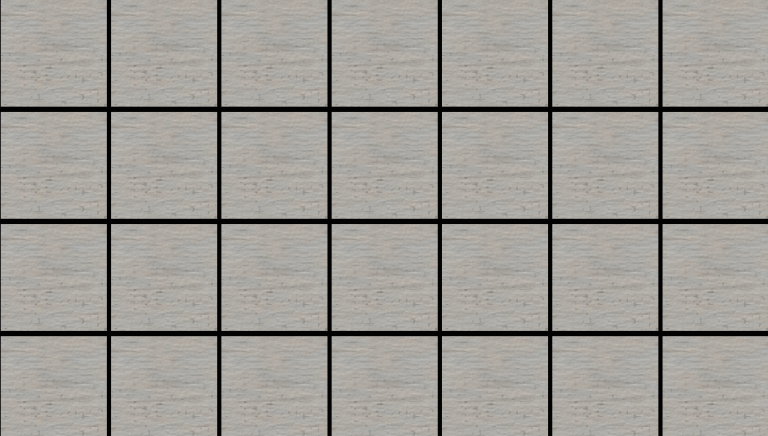
Reproduce this texture procedurally as a Shadertoy shader.

```glsl
// Grid of identical brushed concrete slabs separated by black joints.

float hash(vec2 p) {
    p = fract(p * vec2(0.1031, 0.1137));
    p += dot(p, p.yx + 33.33);
    return fract((p.x + p.y) * p.x * 17.0);
}

float noise(vec2 p) {
    vec2 i = floor(p), f = fract(p);
    f = f * f * (3.0 - 2.0 * f);
    return mix(mix(hash(i), hash(i + vec2(1, 0)), f.x),
               mix(hash(i + vec2(0, 1)), hash(i + vec2(1, 1)), f.x), f.y);
}

// Surface height: long brush strokes, short ridges and grain
float relief(vec2 p) {
    p.y += 0.012 * noise(p * 5.0);
    float strokes = noise(p * vec2(4.0, 44.0) + 7.0);
    float ridges = noise(p * vec2(17.0, 62.0) + 31.0);
    float grain = noise(p * vec2(56.0, 72.0) + 83.0);
    return 0.4 * strokes + 0.35 * ridges + 0.25 * grain;
}

vec3 concrete(vec2 p) {
    vec3 color = vec3(0.682, 0.670, 0.648);

    // Raking light over the relief, plus its overall tone
    float height = relief(p);
    float slope = height - relief(p + vec2(-0.006, 0.012));
    color += 0.09 * slope + 0.07 * (height - 0.5);

    // Thin dark brush grooves, denser towards the top
    float groove = noise(p * vec2(5.0, 38.0) + 140.0);
    color -= 0.06 * smoothstep(0.72, 0.95, groove) * mix(0.5, 1.0, p.y);

    // Small pits, mostly in the lower half
    float pit = smoothstep(0.76, 0.95, noise(p * vec2(30.0, 46.0) + 211.0));
    color -= 0.08 * pit * (1.0 - smoothstep(0.3, 0.8, p.y));

    // Warm and cool mottling
    float tint = noise(p * vec2(4.0, 13.0) + 51.0) - 0.5;
    tint += 0.5 * (noise(p * vec2(22.0, 34.0) + 97.0) - 0.5);
    color += tint * vec3(0.026, -0.002, -0.024);
    return color + 0.016 * (noise(p * 3.0 + 19.0) - 0.5);
}

void mainImage(out vec4 fragColor, in vec2 fragCoord) {
    // Just under seven slabs across and four up, joints on whole numbers
    vec2 slabs = vec2(6.963, 3.889);
    vec2 cell = fragCoord / iResolution.xy * slabs + vec2(0.012, 0.086);
    vec2 pixel = slabs / iResolution.xy;
    vec2 local = fract(cell);

    // Joints: signed distance per axis, smoothed over one pixel
    vec2 edge = 0.5 - abs(local - 0.5) - vec2(0.019, 0.0235);
    vec2 cover = clamp(edge / pixel + 0.5, 0.0, 1.0);

    vec3 joint = vec3(0.006);
    fragColor = vec4(mix(joint, concrete(local), cover.x * cover.y), 1.0);
}
```
